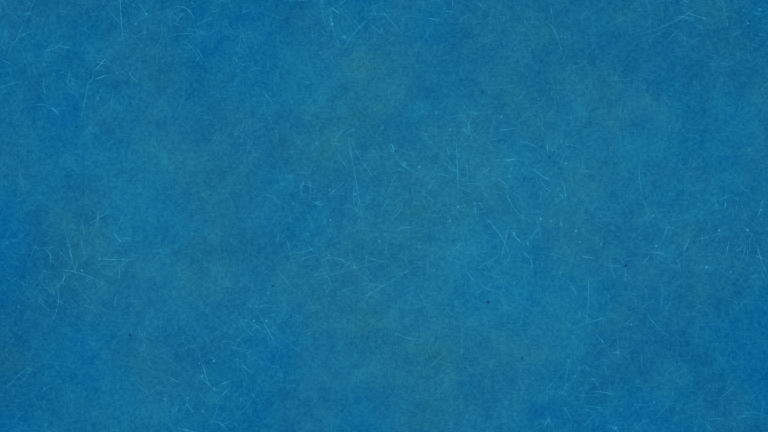
A WebGL 1 fragment shader for this texture:

```glsl
precision highp float;

uniform vec2 u_resolution;

#define BASE_TONE 0.47
#define VIGNETTE 0.36
#define BLOTCH 0.5
#define MOTTLE 0.5
#define SMUDGE 0.22
#define GRAIN 0.72
#define SCRATCH_GAIN 1.0
#define SCRATCH_WIDTH 0.0008
#define SCRATCH_LAYERS 9
#define SPECK_GAIN 0.9

const vec3 DEEP_BLUE = vec3(0.04, 0.36, 0.55);
const vec3 PALE_BLUE = vec3(0.13, 0.49, 0.62);
const vec3 SCRATCH_BLUE = vec3(0.22, 0.62, 0.77);
const vec3 GREY_SHIFT = vec3(0.08, 0.0, -0.09);

float hash(vec2 p) {
  vec3 q = fract(vec3(p.xyx) * 0.1031);
  q += dot(q, q.yzx + 33.33);
  return fract((q.x + q.y) * q.z);
}

vec2 hash2(vec2 p) {
  return vec2(hash(p + 17.3), hash(p + 71.9));
}

mat2 rotation(float angle) {
  float c = cos(angle), s = sin(angle);
  return mat2(c, -s, s, c);
}

float noise(vec2 p) {
  vec2 i = floor(p), f = fract(p);
  f = f * f * (3.0 - 2.0 * f);
  float low = mix(hash(i), hash(i + vec2(1.0, 0.0)), f.x);
  float high = mix(hash(i + vec2(0.0, 1.0)), hash(i + 1.0), f.x);
  return mix(low, high, f.y);
}

float fbm(vec2 p) {
  float sum = 0.0, weight = 0.5;
  for (int i = 0; i < 5; i++) {
    sum += weight * noise(p);
    p = rotation(0.6) * p * 2.03 + 11.7;
    weight *= 0.5;
  }
  return sum / 0.97;
}

// One tapered scratch per cell: mostly straight and faint, a few curled or bright
float scratches(vec2 p, float cellSize, float seed, float pixel) {
  vec2 g = rotation(seed * 1.3) * p / cellSize + seed * 19.7;
  vec2 cell = floor(g);
  float sum = 0.0;
  for (int y = -1; y <= 1; y++) {
    for (int x = -1; x <= 1; x++) {
      vec2 id = cell + vec2(float(x), float(y));
      vec2 shape = hash2(id + 5.1);
      float reach = mix(0.15, 0.85, shape.x);
      float bend = 2.0 * shape.y - 1.0;
      bend *= 0.9 * bend * bend;
      vec2 q = rotation(hash(id + 40.0) * 6.2832) * (g - id - hash2(id));
      float slope = 2.0 * bend * q.x;
      float gap = abs(q.y - bend * q.x * q.x) / sqrt(1.0 + slope * slope);
      float line = 1.0 - smoothstep(0.0, SCRATCH_WIDTH + pixel * 0.75, gap * cellSize);
      float taper = 1.0 - smoothstep(0.4 * reach, reach, abs(q.x));
      float strength = 0.08 + 0.75 * pow(hash(id + 93.0), 5.0);
      sum += line * taper * strength;
    }
  }
  return sum;
}

// Sparse round dots of random radius
float specks(vec2 p, float cellSize, float share, float pixel) {
  vec2 g = p / cellSize;
  vec2 id = floor(g);
  vec2 center = 0.25 + 0.5 * hash2(id);
  float radius = mix(0.0008, 0.003, hash(id + 8.0));
  float dist = length(g - id - center) * cellSize;
  float disc = 1.0 - smoothstep(radius - pixel * 0.5, radius + pixel * 0.7, dist);
  return disc * step(hash(id + 55.0), share);
}

void main() {
  vec2 uv = gl_FragCoord.xy / u_resolution;
  vec2 p = gl_FragCoord.xy / u_resolution.y;
  float pixel = 1.0 / u_resolution.y;

  // Broad light, cloudy blotches, mottling and diagonal smudges
  float edge = smoothstep(0.12, 0.7, length((uv - 0.5) * vec2(1.0, 0.9)));
  float tone = BASE_TONE - VIGNETTE * (edge - 0.35);
  tone += BLOTCH * (fbm(p * 3.5 + 4.0) - 0.5);
  tone += MOTTLE * (fbm(p * 24.0 + 47.0) - 0.5);
  vec2 along = rotation(0.9) * p;
  tone += SMUDGE * (fbm(along * vec2(12.0, 55.0)) - 0.5);

  // Fine surface grain
  float grain = 0.7 * noise(p * 270.0) + 0.3 * noise(p * 120.0 + 31.0);
  tone += GRAIN * (grain - 0.5);

  // Scratches gather in worn areas and break up along their length
  float worn = smoothstep(0.32, 0.68, fbm(p * 5.0 + 60.0));
  float marks = 0.0;
  float cellSize = 0.03;
  for (int i = 0; i < SCRATCH_LAYERS; i++) {
    marks += scratches(p, cellSize, float(i) + 1.0, pixel);
    cellSize *= 1.24;
  }
  float broken = 0.35 + 1.1 * noise(p * 90.0 + 13.0);
  marks *= SCRATCH_GAIN * mix(0.3, 1.0, worn) * broken;
  marks += SPECK_GAIN * specks(p, 0.03, 0.14, pixel) * worn;

  float greyness = fbm(p * 6.0 + 90.0) - 0.5 - 0.2 * (edge - 0.35);
  vec3 color = mix(DEEP_BLUE, PALE_BLUE, clamp(tone, -0.3, 1.3));
  color += GREY_SHIFT * greyness;
  color = mix(color, SCRATCH_BLUE, clamp(marks * 0.7, 0.0, 0.8));
  color *= 1.0 - 0.3 * specks(p + 7.0, 0.08, 0.05, pixel);
  gl_FragColor = vec4(color, 1.0);
}
```
